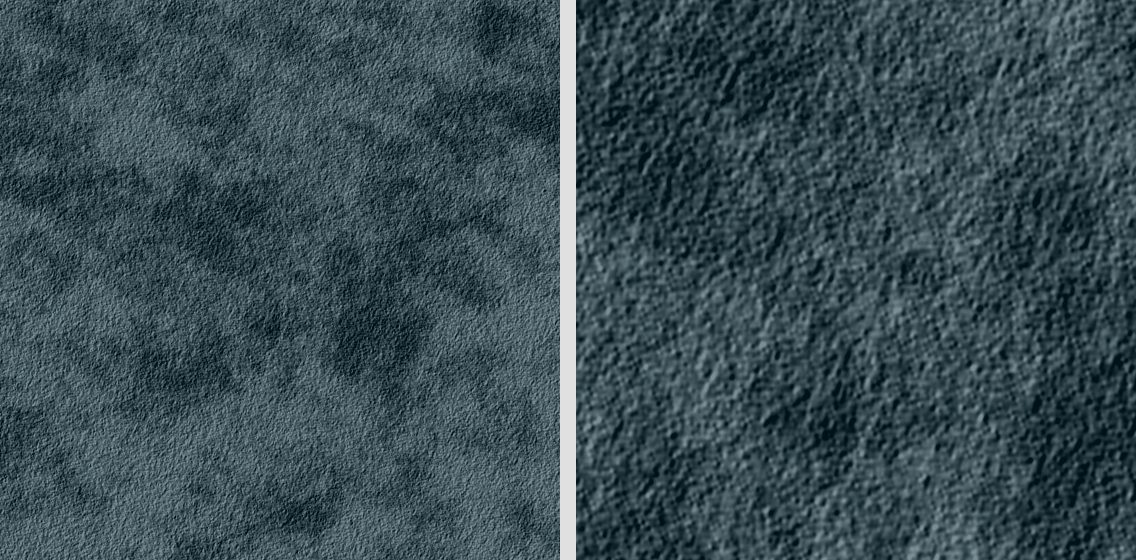
Left, the full canvas; right, a detail of the centre.
Give the GLSL for this texture, as a Shadertoy shader.

```glsl
float hash(vec2 p) {
    return fract(sin(dot(p, vec2(127.1, 311.7))) * 43758.5453);
}

float valueNoise(vec2 p) {
    vec2 cell = floor(p), f = fract(p);
    f = f * f * (3.0 - 2.0 * f);
    return mix(mix(hash(cell), hash(cell + vec2(1, 0)), f.x),
               mix(hash(cell + vec2(0, 1)), hash(cell + vec2(1, 1)), f.x), f.y);
}

// Rough layered noise, turned at each octave to hide the lattice
float cloud(vec2 p) {
    float sum = 0.0, weight = 1.0, total = 0.0;
    for (int i = 0; i < 7; i++) {
        sum += weight * valueNoise(p);
        total += weight;
        weight *= 0.88;
        p = mat2(1.6, 1.2, -1.2, 1.6) * p + 17.3;
    }
    return sum / total;
}

// Height of the fibrous paper surface: long fibres, short fibres, fine tooth
float paperHeight(vec2 uv) {
    vec2 p = mat2(0.96, 0.28, -0.28, 0.96) * uv;
    vec2 q = mat2(0.88, 0.47, -0.47, 0.88) * uv;
    return 0.6 * valueNoise(p * vec2(150, 95))
         + 0.8 * valueNoise(q * vec2(290, 210) + 41.0)
         + 0.7 * valueNoise(p * vec2(450, 370) + 83.0);
}

void mainImage(out vec4 fragColor, in vec2 fragCoord) {
    vec2 uv = fragCoord / iResolution.y;

    // Ragged stains: wide pale areas with smaller dark patches
    float stain = smoothstep(0.26, 0.67, cloud(uv * vec2(4.6, 5.2) + 5.7));
    float tone = mix(0.165, 0.4, stain);

    // Relief lit from the upper left
    vec2 lightStep = vec2(0.0011, -0.0006);
    float relief = paperHeight(uv + lightStep) - paperHeight(uv - lightStep);
    tone += 0.32 * relief;

    // Slate blue tint
    vec3 color = vec3(-0.08, 0.0, 0.025) + clamp(tone, 0.07, 0.56);
    fragColor = vec4(max(color, 0.0), 1.0);
}
```
